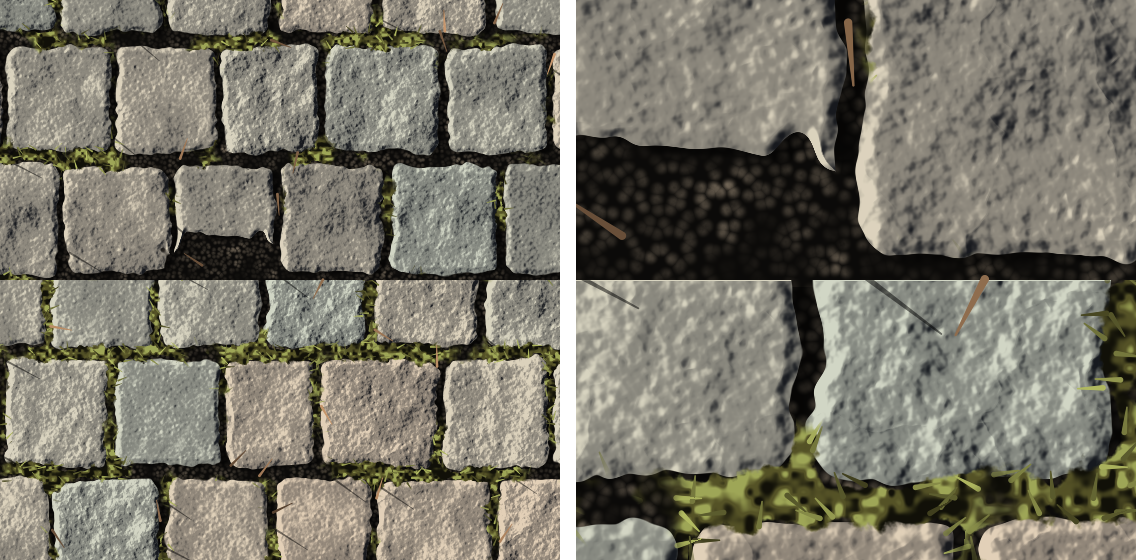
Left, the full canvas; right, a detail of the centre.
Give the GLSL for this texture, as a WebGL 2 fragment shader.

```glsl
#version 300 es
precision highp float;
// Weathered stone setts in staggered courses, lit by a low sun from the left.
// Rounded boxes form the stones; layered and cellular noise carve their faces.
// Dark soil, moss, grass blades and twigs fill the joints between them.
uniform vec2 u_resolution;
out vec4 fragColor;

const int ROWS = 6;
const float PITCH = 0.196;
const float ROW_LOW[6] = float[6](-0.05, 0.156, 0.37, 0.5, 0.717, 0.928);
const float ROW_HIGH[6] = float[6](0.156, 0.37, 0.56, 0.717, 0.928, 1.12);
const float ROW_SHIFT[6] = float[6](0.095, 0.005, 0.08, 0.113, 0.005, 0.097);
const vec2 SUN = vec2(-0.93, 0.36);
const vec3 SHADE = vec3(0.09, 0.10, 0.12);
const vec3 STONE = vec3(0.55, 0.54, 0.50);
const vec3 LIT = vec3(0.86, 0.84, 0.76);
const vec3 SOIL = vec3(0.30, 0.27, 0.23);
const vec3 MOSS = vec3(0.33, 0.32, 0.15);
const vec3 GRASS = vec3(0.62, 0.65, 0.34);
const vec3 STRAW = vec3(0.66, 0.50, 0.36);

vec2 hash2(vec2 p) {
  vec3 q = fract(p.xyx * vec3(0.1031, 0.1030, 0.0973));
  q += dot(q, q.yzx + 33.33);
  return fract((q.xx + q.yz) * q.zy);
}

float noise(vec2 p) {
  vec2 i = floor(p), f = fract(p);
  f = f * f * (3.0 - 2.0 * f);
  return mix(mix(hash2(i).x, hash2(i + vec2(1, 0)).x, f.x),
             mix(hash2(i + vec2(0, 1)).x, hash2(i + vec2(1, 1)).x, f.x), f.y);
}

float layered(vec2 p) {
  float sum = 0.0, amp = 0.5;
  for (int i = 0; i < 5; i++) {
    sum += amp * noise(p);
    p = mat2(1.6, 1.2, -1.2, 1.6) * p + 7.3;
    amp *= 0.5;
  }
  return sum;
}

// Distance to the nearest scattered point
float cellular(vec2 p) {
  vec2 base = floor(p);
  float nearest = 2.0;
  for (int k = 0; k < 9; k++) {
    vec2 cell = base + vec2(k % 3 - 1, k / 3 - 1);
    nearest = min(nearest, length(cell + hash2(cell) - p));
  }
  return nearest;
}

float roundBox(vec2 p, vec2 halfSize, float radius) {
  vec2 q = abs(p) - halfSize + radius;
  return length(max(q, 0.0)) + min(max(q.x, q.y), 0.0) - radius;
}

// Upright joint of a course; stones run narrower right of the middle
float jointX(float column, int row) {
  float x = ROW_SHIFT[row] + column * PITCH;
  x += 0.012 * (hash2(vec2(column + 20.0, row)).x - 0.5);
  float bend = (x - 0.6) / 0.08;
  return x - 0.025 * exp(-bend * bend);
}

// Signed distance to the stone in x, its column and row in yz.
// The courses above and below the middle meet in a straight cut.
vec3 stoneAt(vec2 p) {
  int row = 0;
  for (int i = 1; i < ROWS; i++) if (p.y > ROW_LOW[i]) row = i;
  p += 0.011 * (vec2(noise(p * 24.0), noise(p * 24.0 + 51.0)) - 0.5);
  float column = floor((p.x - ROW_SHIFT[row]) / PITCH);
  if (p.x < jointX(column, row)) column -= 1.0;
  else if (p.x > jointX(column + 1.0, row)) column += 1.0;
  vec2 low = vec2(jointX(column, row), ROW_LOW[row]);
  vec2 high = vec2(jointX(column + 1.0, row), ROW_HIGH[row]);
  vec2 h = hash2(vec2(column + 9.0, row));
  vec2 q = p - 0.5 * (low + high);
  q += 0.06 * (h.x - 0.5) * vec2(-q.y, q.x);
  vec2 halfSize = 0.5 * (high - low) - vec2(0.005, 0.010) - 0.005 * h;
  float d = roundBox(q, halfSize, 0.019) + 0.006 * (noise(p * 85.0) - 0.5);
  // Loose earth buries part of one course
  float earth = 0.075 - length((p - vec2(0.41, 0.525)) * vec2(0.6, 1.2));
  if (p.x < 0.5 && row == 3) d = max(d, earth + 0.03 * (noise(p * 45.0) - 0.5));
  return vec3(d, column, row);
}

float relief(vec2 p) {
  vec3 s = stoneAt(p);
  float rough = mix(0.4, 1.15, hash2(s.yz + 40.0).x);
  float dome = 1.0 - smoothstep(-0.012, 0.003, s.x);
  float pits = smoothstep(0.0, 0.4, cellular(p * 75.0)) * noise(p * 30.0 + 5.0);
  float ridge = abs(layered(p * 13.0 + 2.0) - 0.48);
  return 0.006 * dome + rough * (0.014 * layered(p * 27.0) - 0.016 * ridge)
       + 0.0012 * pits + 0.0007 * noise(p * 210.0);
}

// Thin tapered strands rooted in the joints: coverage, random shade
vec2 strands(vec2 p, float cells, float angle, float spread, float width, float density) {
  vec2 g = p * cells, base = floor(g), best = vec2(0);
  float soft = 0.6 * cells / u_resolution.y;
  for (int k = 0; k < 9; k++) {
    vec2 cell = base + vec2(k % 3 - 1, k / 3 - 1);
    vec2 root = cell + hash2(cell + 60.0), h = hash2(cell + 90.0);
    if (h.x > density || stoneAt(root / cells).x < -0.004) continue;
    float a = angle + spread * (h.y - 0.5);
    vec2 dir = vec2(cos(a), sin(a)), q = g - root;
    float t = clamp(dot(q, dir), 0.0, 0.9);
    float d = length(q - dir * t) - width * (1.0 - 0.8 * t);
    float cover = 1.0 - smoothstep(-soft, soft, d);
    if (cover > best.x) best = vec2(cover, fract(h.y * 17.0));
  }
  return best;
}

void main() {
  vec2 p = gl_FragCoord.xy / u_resolution;
  float pixel = 0.7 / u_resolution.y;
  vec3 s = stoneAt(p);
  float lower = 1.0 - step(0.5, p.y);

  // Stone faces
  float slope = (relief(p) - relief(p + SUN * 0.0014)) / 0.0014;
  float tone = 0.50 + 0.10 * lower + 0.72 * slope + 0.3 * (noise(p * 13.0) - 0.5);
  tone += 0.22 * (noise(p * 240.0) - 0.5);
  vec3 face = mix(SHADE, STONE, smoothstep(-0.1, 0.5, tone));
  face = mix(face, LIT, smoothstep(0.48, 0.95, tone));
  face *= mix(vec3(1.04, 0.97, 0.94), vec3(0.95, 1.0, 1.02), hash2(s.yz + 15.0).y);
  vec2 streak = strands(p, 13.0, -0.6, 0.3, 0.025, 0.35);
  face *= 1.0 - 0.5 * streak.x;

  // Crumbled soil under the cast shadow of each stone
  float crumb = 1.0 - smoothstep(0.1, 0.7, cellular(p * 130.0));
  vec3 ground = SOIL * (0.15 + 1.8 * crumb * layered(p * 90.0) * noise(p * 45.0));
  float shadow = 1.0 - smoothstep(-0.004, 0.004, stoneAt(p + SUN * 0.012).x);
  ground *= 1.0 - 0.5 * shadow;
  vec3 color = mix(face, ground, smoothstep(-pixel, pixel, s.x));

  // Moss cushions creeping over the edges
  float patches = smoothstep(0.50, 0.64, layered(p * 11.0 + 3.0) + 0.18 * lower);
  float creep = s.x + 0.03 * (layered(p * 55.0) - 0.5);
  float tuft = noise(p * 190.0) * noise(p * 85.0 + 9.0);
  vec3 moss = mix(MOSS * 0.2, MOSS, smoothstep(0.06, 0.26, tuft));
  moss = mix(moss, GRASS, smoothstep(0.28, 0.5, tuft));
  color = mix(color, moss, patches * smoothstep(-0.002, 0.002, creep));

  // Grass blades and stray twigs
  vec2 blade = strands(p, 60.0, 1.2, 4.5, 0.10, 0.7);
  color = mix(color, mix(MOSS * 0.7, GRASS * 1.15, blade.y), blade.x * patches);
  vec2 chip = strands(p, 24.0, 0.3, 5.0, 0.06, 0.12);
  color = mix(color, STRAW * mix(0.5, 1.2, chip.y), chip.x);
  fragColor = vec4(color, 1.0);
}
```
